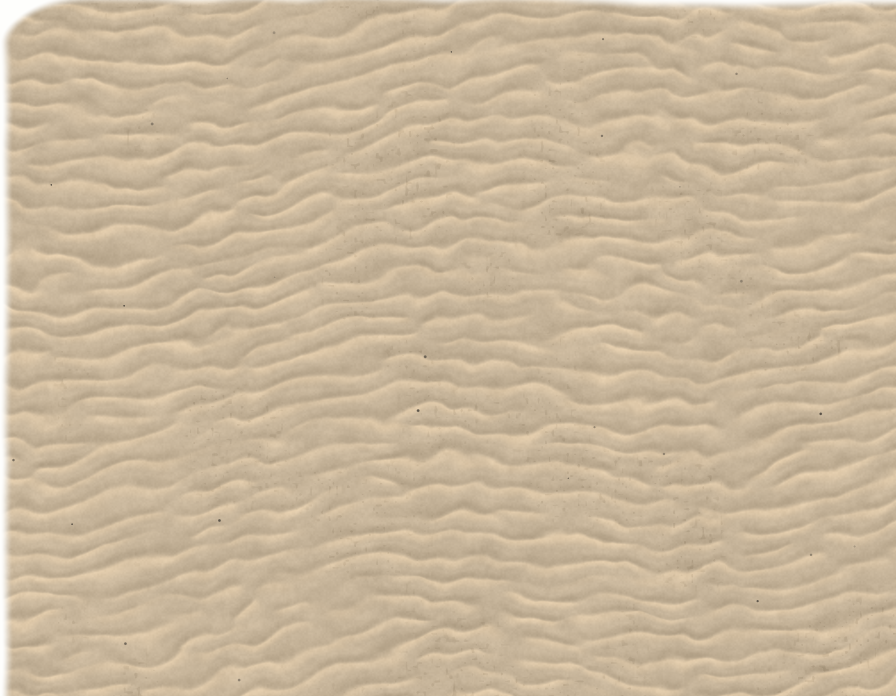
Give the GLSL for this texture, as a Shadertoy shader.

```glsl
// Wind-rippled pale sand with sparse dark specks, fading to a white rounded border.
#define RIPPLES 29.0
#define CELL vec2(0.066, 0.036)
#define DISORDER 5.0
#define TILT 2.6
#define GRAIN 0.024
#define SPECK_CHANCE 0.24
#define EDGE_SOFT 0.009
#define SHADE_COLOR vec3(0.728, 0.658, 0.555)
#define SAND_COLOR vec3(0.782, 0.711, 0.607)
#define CREST_COLOR vec3(0.872, 0.785, 0.660)
#define PAPER_COLOR vec3(0.995, 0.995, 0.990)

const float TAU = 6.28319;

vec3 hash3(vec2 p) {
    vec3 q = fract(vec3(p.xyx) * vec3(0.1031, 0.1030, 0.0973));
    q += dot(q, q.yxz + 33.33);
    return fract((q.xxy + q.yzz) * q.zyx);
}

// Bilinear value noise in 0..1
float softNoise(vec2 p) {
    vec2 i = floor(p), f = fract(p);
    f = f * f * (3.0 - 2.0 * f);
    float low = mix(hash3(i).x, hash3(i + vec2(1, 0)).x, f.x);
    float high = mix(hash3(i + vec2(0, 1)).x, hash3(i + vec2(1, 1)).x, f.x);
    return mix(low, high, f.y);
}

// Crest height offset: broad slope plus small meanders
float meander(vec2 p) {
    float h = 0.09 * p.x + 0.026 * sin(6.6 * (p.x - 0.42) + 0.8 * sin(5.0 * p.y));
    h += 0.0045 * sin(38.0 * p.x + 27.0 * p.y + 2.0 * sin(11.0 * p.y));
    h += 0.0028 * sin(71.0 * p.x - 53.0 * p.y + 2.0 * sin(19.0 * p.x));
    return h;
}

// Blend of local waves: a phase vector whose length is the coherence
vec2 rippleWave(vec2 p) {
    float basePhase = TAU * RIPPLES * (p.y - meander(p));
    vec2 grid = p / CELL, home = floor(grid), sum = vec2(0.0);
    float total = 0.0;
    for (int j = -2; j <= 2; j++)
    for (int i = -2; i <= 2; i++) {
        vec2 id = home + vec2(i, j);
        vec3 rnd = hash3(id + 41.0), kind = hash3(id + 97.0);
        vec2 d = grid - id - rnd.xy;
        float weight = exp(-2.3 * dot(d, d));
        vec2 turn = (kind.xy - 0.5) * vec2(TILT, 0.8);
        float phase = basePhase + (rnd.z - 0.5) * DISORDER + dot(turn, d);
        sum += weight * vec2(cos(phase), sin(phase));
        total += weight;
    }
    return sum / total;
}

// Small round dark specks, at most one per cell
float specks(vec2 p) {
    vec2 grid = p * 9.0, home = floor(grid);
    float cover = 0.0;
    for (int j = -1; j <= 1; j++)
    for (int i = -1; i <= 1; i++) {
        vec2 id = home + vec2(i, j);
        vec3 rnd = hash3(id + 211.0), kind = hash3(id + 307.0);
        float dist = length(grid - id - rnd.xy) / 9.0;
        float radius = mix(0.0010, 0.0022, kind.x);
        float spot = 1.0 - smoothstep(radius * 0.4, radius * 1.5, dist);
        cover = max(cover, spot * step(rnd.z, SPECK_CHANCE) * mix(0.25, 0.85, kind.y));
    }
    return cover;
}

// Sand coverage: soft left and top edges with an elliptical corner
float sandMask(vec2 p) {
    float left = 0.010 + 0.003 * (softNoise(vec2(p.y * 18.0, 3.0)) - 0.5);
    float top = 1.001 - 0.007 * smoothstep(0.7, 0.95, p.x);
    top += 0.006 * (softNoise(vec2(p.x * 14.0, 8.0)) - 0.5);
    vec2 radii = vec2(0.13, 0.062);
    vec2 q = max(1.0 - vec2(p.x - left, top - p.y) / radii, 0.0);
    float share = q.x * q.x / max(dot(q, q), 0.0001);
    float dist = (1.0 - length(q)) * mix(radii.y, radii.x, share);
    return smoothstep(-EDGE_SOFT, EDGE_SOFT, dist);
}

void mainImage(out vec4 fragColor, in vec2 fragCoord) {
    vec2 p = fragCoord / iResolution.y;

    // Asymmetric ripple: slow rise to a lit crest, then a shaded side
    vec2 wave = rippleWave(p + 0.004 * (softNoise(p * 60.0) - 0.5));
    float t = fract(atan(wave.y, wave.x) / TAU + 1.0);
    float strength = smoothstep(0.0, 0.60, length(wave));
    strength *= 0.65 + 0.60 * softNoise(p * vec2(16.0, 30.0));
    float fall = smoothstep(0.48, 0.70, t);
    float lit = smoothstep(0.08, 0.52, t) * (1.0 - fall);
    float shade = fall * (1.0 - smoothstep(0.70, 1.05, t));
    vec3 color = mix(SAND_COLOR, CREST_COLOR, lit * strength);
    color = mix(color, SHADE_COLOR, shade * strength);

    // Faint short wrinkles riding across the main ripples
    float wrinkle = softNoise(vec2(p.x * 38.0, (p.y - meander(p)) * 85.0) + 17.0) - 0.5;
    color += 0.045 * wrinkle * vec3(1.0, 0.95, 0.88);

    // Patchy tone, fine grain and pitted areas
    color *= 1.0 + 0.025 * (softNoise(p * 7.0) - 0.5);
    color += GRAIN * (softNoise(p * 390.0) + softNoise(p * 150.0) - 1.0);
    float pits = smoothstep(0.76, 0.95, softNoise(p * 190.0 + 9.0));
    color -= 0.05 * pits * smoothstep(0.50, 0.80, softNoise(p * 10.0 + 4.0));
    color = mix(color, vec3(0.27, 0.25, 0.22), specks(p));

    fragColor = vec4(mix(PAPER_COLOR, color, sandMask(p)), 1.0);
}
```
